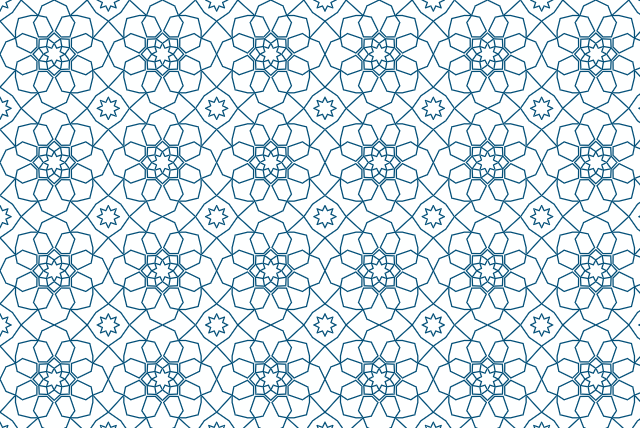
This pattern is drawn by a WebGL 1 fragment shader. Its source:

```glsl
precision highp float;
// Line lattice of eight-petalled rosettes on a square grid, with small
// eight-pointed stars in rounded diamonds where four cells meet.
// Each cell is folded to one mirror wedge and drawn as segment distances.

uniform vec2 u_resolution;

#define CELLS_ACROSS 5.908
#define LINE_WIDTH 0.0118
#define INK vec3(0.01, 0.31, 0.47)
#define PAPER vec3(0.995, 1.0, 1.0)
#define ROSETTE_RADIUS 0.195
#define ROSETTE_VALLEY 0.153
#define CORE_RADIUS 0.100
#define CORE_VALLEY 0.060
#define SMALL_STAR_RADIUS 0.102
#define SMALL_STAR_VALLEY 0.060
#define DIAMOND_CORNER vec2(0.305, 0.5)
#define DIAMOND_BULGE vec2(0.385)

// Unit direction 22.5 degrees from the vertical axis
const vec2 RAY = vec2(0.38268, 0.92388);

float segment(vec2 p, vec2 a, vec2 b) {
  vec2 ab = b - a;
  vec2 ap = p - a;
  return length(ap - ab * clamp(dot(ap, ab) / dot(ab, ab), 0.0, 1.0));
}

// Mirror into the octant between the vertical axis and the diagonal
vec2 foldOctant(vec2 p) {
  p = abs(p);
  return p.x > p.y ? p.yx : p;
}

// Mirror the octant about its ray: x across the ray, y along it
vec2 foldWedge(vec2 q) {
  return vec2(abs(q.x * RAY.y - q.y * RAY.x), dot(q, RAY));
}

// Zigzag ring: axisRadius on axes and diagonals, rayRadius between them
float starRing(vec2 w, float axisRadius, float rayRadius) {
  return segment(w, RAY * axisRadius, vec2(0.0, rayRadius));
}

// Nested stars that enclose two rings of small kites
float rosetteHeart(vec2 w) {
  float d = starRing(w, ROSETTE_RADIUS, ROSETTE_VALLEY);
  d = min(d, starRing(w, CORE_RADIUS, ROSETTE_VALLEY));
  return min(d, starRing(w, CORE_RADIUS, CORE_VALLEY));
}

// Hexagonal petal centred on the ray
float petal(vec2 w) {
  vec2 root = vec2(0.0, 0.172);
  vec2 hip = vec2(0.0725, 0.203);
  vec2 shoulder = vec2(0.064, 0.343);
  vec2 tip = vec2(0.0, 0.386);
  float d = segment(w, root, hip);
  d = min(d, segment(w, hip, shoulder));
  return min(d, segment(w, shoulder, tip));
}

// Pointed caps that join neighbouring petal tips, and the diamond frame
float frame(vec2 q) {
  vec2 petalTip = RAY * 0.386;
  vec2 axisShoulder = vec2(0.113, 0.445);
  vec2 diagonalShoulder = vec2(0.214, 0.357);
  float d = segment(q, petalTip, axisShoulder);
  d = min(d, segment(q, axisShoulder, vec2(0.0, 0.5)));
  d = min(d, segment(q, petalTip, diagonalShoulder));
  d = min(d, segment(q, diagonalShoulder, vec2(0.329)));
  d = min(d, segment(q, petalTip, DIAMOND_CORNER));
  return min(d, segment(q, DIAMOND_CORNER, DIAMOND_BULGE));
}

void main() {
  // Square cells measured from the top left, rosettes at their centres
  float pixel = CELLS_ACROSS / u_resolution.x;
  vec2 fromTop = vec2(gl_FragCoord.x, u_resolution.y - gl_FragCoord.y);
  vec2 cell = fract(fromTop * pixel) - 0.5;

  vec2 octant = foldOctant(cell);
  vec2 wedge = foldWedge(octant);
  float d = min(rosetteHeart(wedge), petal(wedge));
  d = min(d, frame(octant));

  // Small star centred on the cell corner
  vec2 corner = foldWedge(foldOctant(0.5 - abs(cell)));
  d = min(d, starRing(corner, SMALL_STAR_RADIUS, SMALL_STAR_VALLEY));

  float ink = clamp((0.5 * LINE_WIDTH - d) / pixel + 0.5, 0.0, 1.0);
  gl_FragColor = vec4(mix(PAPER, INK, ink), 1.0);
}
```
